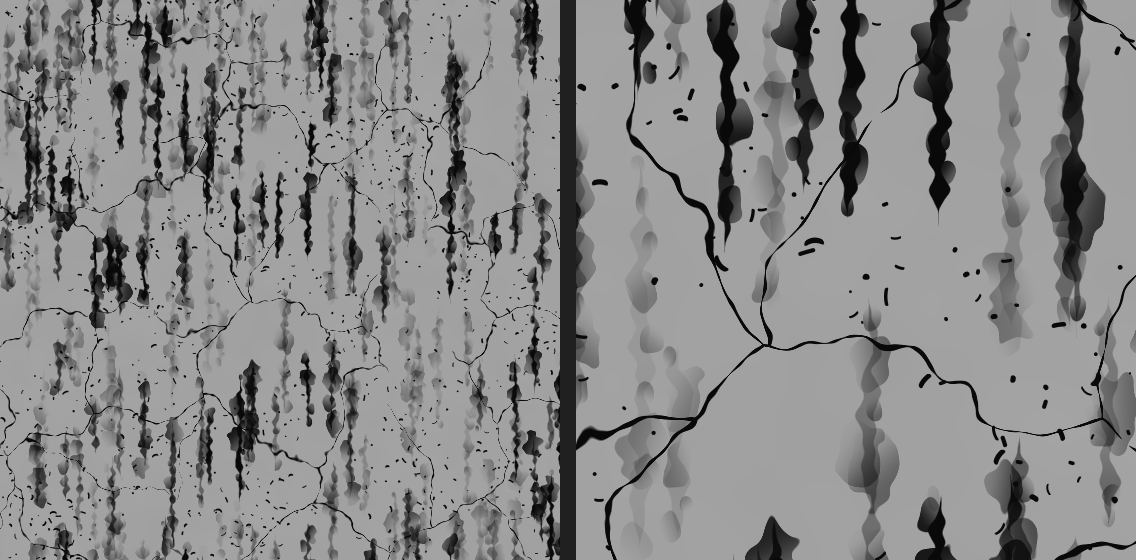
Left, the full canvas; right, a detail of the centre.
Reproduce this texture procedurally as a Shadertoy shader.

```glsl
// Grey plaster with ragged vertical ink drips, translucent flakes, broken cracks and specks.
#define BASE_GREY 0.635
#define INK_GREY 0.035
#define DRIP_COLUMNS 34.0
#define DRIP_ROWS 3.6
#define DRIP_DENSITY 0.58
#define DRIP_WIDTH 0.0045
#define FLAKE_ROWS 36.0
#define FLAKE_RADIUS 0.019
#define CRACK_CELLS 5.0
#define CRACK_WIDTH 0.0012
#define SPECK_CELLS 70.0
#define SPECK_DENSITY 0.19

vec2 hash22(vec2 p) {
    vec3 q = fract(p.xyx * vec3(0.1031, 0.1030, 0.0973));
    q += dot(q, q.yzx + 33.33);
    return fract((q.xx + q.yz) * q.zy);
}

mat2 rotation(float angle) {
    float c = cos(angle), s = sin(angle);
    return mat2(c, -s, s, c);
}

float cornerSlope(vec2 cell, vec2 offset) {
    float angle = 6.2832 * hash22(cell).x;
    return dot(vec2(cos(angle), sin(angle)), offset);
}

// Gradient noise, roughly -1 to 1
float noise(vec2 p) {
    vec2 i = floor(p), f = p - i;
    vec2 u = f * f * f * (f * (f * 6.0 - 15.0) + 10.0);
    vec2 e = vec2(1.0, 0.0);
    float low = mix(cornerSlope(i, f), cornerSlope(i + e, f - e), u.x);
    float high = mix(cornerSlope(i + e.yx, f - e.yx), cornerSlope(i + 1.0, f - 1.0), u.x);
    return 1.4 * mix(low, high, u.y);
}

// Opacity (x) and tapering envelope (y) of the drip in a column at height y
vec2 dripAt(float column, float y, float seed) {
    float s = y * DRIP_ROWS + 7.0 * hash22(vec2(column, seed)).x;
    float row = floor(s);
    vec2 r = hash22(vec2(column + seed * 57.0, row + 91.0));
    vec2 r2 = hash22(vec2(row + 13.0, column + seed * 29.0));
    float span = mix(0.35, 0.95, r.x);
    float t = (fract(s) - (1.0 - span) * r2.x) / span;
    float taper = smoothstep(0.0, 0.2, t) * smoothstep(1.0, 0.8, t);
    float present = step(r.y, DRIP_DENSITY + 0.5 * noise(vec2(column * 0.13, row * 0.6 + seed)));
    return vec2(min(1.0, 0.08 + 1.3 * r2.y * r2.y), taper * present);
}

// Light left after one layer of drips and the flakes hanging on them
float dripLayer(vec2 p, float seed, float aa) {
    float light = 1.0;
    vec2 id = floor(p * vec2(DRIP_COLUMNS, FLAKE_ROWS));
    for (int i = -1; i <= 1; i++) {
        float column = id.x + float(i);
        float axis = (column + 0.2 + 0.6 * hash22(vec2(column, seed + 3.0)).y) / DRIP_COLUMNS;
        float x = p.x - axis + 0.003 * noise(vec2(p.y * 25.0, column * 7.3 + seed));
        vec2 drip = dripAt(column, p.y, seed);
        float ragged = noise(vec2(p.y * 75.0, column * 5.3 + sign(x) * 2.7 + seed));
        float width = drip.y * (DRIP_WIDTH + 0.006 * ragged);
        float body = clamp((width - abs(x)) / (1.5 * aa), 0.0, 1.0);
        float tone = drip.x * (1.0 + 0.7 * noise(vec2(p.y * 14.0, column * 3.7 + seed)));
        light *= 1.0 - body * clamp(tone, 0.0, 1.0);

        for (int j = -1; j <= 1; j++) {
            vec2 cell = vec2(column, id.y + float(j));
            vec2 r = hash22(cell + seed * 17.0), r2 = hash22(cell.yx + seed * 31.0 + 5.0);
            vec2 center = vec2(axis + (r.x - 0.5) * 0.012, (cell.y + r.y) / FLAKE_ROWS);
            vec2 host = dripAt(column, center.y, seed);
            if (host.y <= 0.0) continue;
            float radius = mix(0.005, FLAKE_RADIUS, r2.x * r2.x);
            vec2 q = (p - center) / radius;
            float edge = length(q * vec2(1.2, 0.8)) - 1.0 + 0.5 * noise(p * 70.0 + r * 40.0);
            float mask = clamp(-edge * radius / aa, 0.0, 1.0);
            float fade = smoothstep(-1.0, 0.9, (rotation(6.2832 * r2.y) * q).y);
            fade = mix(fade, 1.0, 0.5 * host.x * host.x);
            light *= 1.0 - mask * fade * (0.2 + 0.7 * host.x) * smoothstep(0.0, 0.4, host.y);
        }
    }
    return light;
}

// Distance to the nearest Voronoi border, in cells
float cellBorder(vec2 p) {
    vec2 base = floor(p), nearest = vec2(0.0);
    float best = 9.0, border = 9.0;
    for (int k = 0; k < 9; k++) {
        vec2 g = base + vec2(k % 3 - 1, k / 3 - 1);
        vec2 v = g + hash22(g + 40.0) - p;
        if (dot(v, v) < best) { best = dot(v, v); nearest = v; }
    }
    for (int k = 0; k < 25; k++) {
        vec2 g = base + vec2(k % 5 - 2, k / 5 - 2);
        vec2 v = g + hash22(g + 40.0) - p, gap = v - nearest;
        if (dot(gap, gap) > 1e-4) border = min(border, dot(0.5 * (v + nearest), normalize(gap)));
    }
    return border;
}

float cracks(vec2 p, float aa) {
    vec2 bend = vec2(noise(p * 9.0), noise(p * 9.0 + 31.0));
    vec2 jag = vec2(noise(p * 42.0 + 7.0), noise(p * 42.0 + 53.0));
    float d = cellBorder(p * CRACK_CELLS + 0.22 * bend + 0.04 * jag) / CRACK_CELLS;
    float width = CRACK_WIDTH * (1.0 + 0.9 * noise(p * 110.0) + 0.7 * noise(p * 28.0 + 9.0));
    width *= smoothstep(-0.45, 0.0, noise(p * 4.5 + 17.0));
    return clamp((width - d) / aa + 0.3, 0.0, 1.0) * step(0.0003, width);
}

// Short curved dashes, gathered in loose swarms
float specks(vec2 p, float aa) {
    float ink = 0.0;
    for (int k = 0; k < 9; k++) {
        vec2 cell = floor(p * SPECK_CELLS) + vec2(k % 3 - 1, k / 3 - 1);
        vec2 r = hash22(cell + 211.0), r2 = hash22(cell.yx + 307.0), r3 = hash22(cell + 503.0);
        if (r3.x > SPECK_DENSITY + 0.5 * noise(cell * 0.09)) continue;
        float angle = 3.0 * noise(cell * 0.12 + 5.0) + 2.0 * (r3.y - 0.5);
        vec2 q = rotation(angle) * (p - (cell + r) / SPECK_CELLS);
        q.y += 160.0 * (r2.y - 0.5) * q.x * q.x;
        float reach = 0.0045 * r2.x * r2.x;
        float d = length(vec2(max(abs(q.x) - reach, 0.0), q.y)) - mix(0.0006, 0.0018, r2.y);
        ink = max(ink, clamp(0.5 - d / aa, 0.0, 1.0));
    }
    return ink;
}

void mainImage(out vec4 fragColor, in vec2 fragCoord) {
    vec2 p = fragCoord / iResolution.y;
    float aa = 1.0 / iResolution.y;
    float plaster = BASE_GREY + 0.009 * noise(p * 6.0) + 0.006 * noise(p * 23.0);
    float light = dripLayer(p, 1.0, aa) * dripLayer(p + vec2(0.013, 0.0), 2.0, aa);
    light *= (1.0 - cracks(p, aa)) * (1.0 - specks(p, aa));
    fragColor = vec4(vec3(mix(INK_GREY, plaster, light)), 1.0);
}
```
